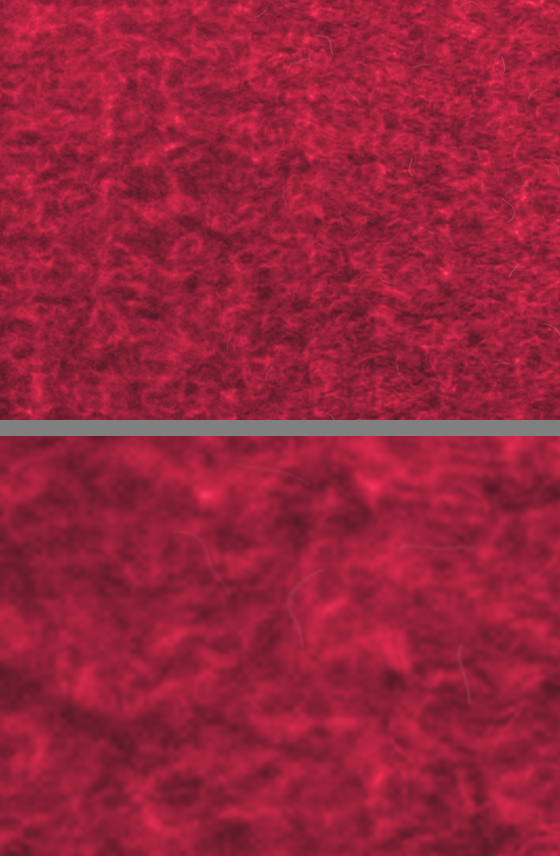
Top: the whole. Bottom: its middle third, enlarged.
This texture is drawn by a Shadertoy shader. Its source:

```glsl
// Crimson fuzzy woven wool, softly focused, with brushed tufts and stray pale fibres.

float hash(vec2 p) {
    return fract(sin(dot(p, vec2(127.1, 311.7))) * 43758.5453);
}

float noise(vec2 p) {
    vec2 i = floor(p), f = fract(p);
    f = f * f * (3.0 - 2.0 * f);
    return mix(mix(hash(i), hash(i + vec2(1, 0)), f.x),
               mix(hash(i + vec2(0, 1)), hash(i + vec2(1, 1)), f.x), f.y);
}

// Scattered curved strands, one per cell; size = half length and radius.
float strands(vec2 p, vec2 cell, vec2 jitter, float angle, float spread, vec2 size, float density) {
    vec2 home = floor(p / cell);
    float height = 0.0;
    for (int y = -1; y <= 1; y++)
    for (int x = -1; x <= 1; x++) {
        vec2 id = home + vec2(x, y);
        float seed = hash(id + 3.7);
        if (hash(id + 51.3) > density) continue;
        vec2 centre = (id + 0.5 + jitter * (vec2(seed, hash(id + 17.1)) - 0.5)) * cell;
        float turn = angle + spread * (hash(id + 29.5) - 0.5);
        vec2 along = vec2(cos(turn), sin(turn));
        vec2 q = p - centre;
        q = vec2(dot(q, along), dot(q, vec2(-along.y, along.x)));
        q.y += (seed - 0.5) * q.x * q.x / size.x;
        q.x = max(abs(q.x) - size.x * (0.5 + 0.5 * seed), 0.0);
        float bump = exp(-dot(q, q) / (size.y * size.y));
        height = max(height, bump * (0.45 + 0.55 * hash(id + 41.9)));
    }
    return height;
}

// Dark plum to bright crimson, paling at the glints.
vec3 woolColour(float red) {
    vec3 colour = vec3(red, 0.11 + 0.13 * (red - 0.47), 0.19 + 0.29 * (red - 0.47));
    return mix(colour, vec3(0.97, 0.42, 0.51), 0.55 * smoothstep(0.86, 1.1, red));
}

void mainImage(out vec4 fragColor, in vec2 fragCoord) {
    vec2 p = fragCoord / iResolution.y;
    float focus = smoothstep(0.5, 1.1, p.x + 0.5 * abs(p.y - 0.5));

    // Handmade wobble of the weave
    vec2 w = p + 0.022 * (vec2(noise(p * 7.0), noise(p * 7.0 + 40.0)) - 0.5);
    w += 0.008 * (vec2(noise(p * 30.0 + 9.0), noise(p * 30.0 + 70.0)) - 0.5);

    // Upright ribs, crossing threads and two sizes of loose tufts
    float soft = mix(1.1, 0.75, focus);
    float ribs = strands(w, vec2(0.165, 0.085), vec2(0.18, 0.8), 1.57, 0.5, vec2(0.042, 0.012 * soft), 0.9);
    float rows = strands(w, vec2(0.075, 0.042), vec2(0.9, 0.6), 0.0, 0.8, vec2(0.026, 0.0075 * soft), 0.9);
    float tufts = strands(w + 5.0, vec2(0.05), vec2(1.0), 1.2, 2.2, vec2(0.02, 0.0065 * soft), 0.9);
    float wisps = strands(w + 8.0, vec2(0.03), vec2(1.0), 0.7, 3.1, vec2(0.013, 0.004 * soft), 0.9);

    // Shadowed gaps and fuzz, crisper where the cloth is in focus
    float gaps = noise(w * vec2(22.0, 32.0)) - 0.5;
    float fuzz = noise(w * vec2(52.0, 66.0) + 11.0) - 0.5;
    float lint = noise(w * vec2(75.0, 140.0) + 23.0) - 0.5;
    float grain = noise(p * 200.0) - 0.5;

    // Light falls from the upper right
    float light = 0.09 * (p.y - 0.5) + 0.04 * (p.x - 0.67);
    light -= 0.04 * exp(-6.0 * dot(p - vec2(0.55, 0.4), p - vec2(0.55, 0.4)));
    light += 0.03 * (noise(p * 4.0 + 2.0) - 0.5);

    float red = 0.57 + light + 0.15 * ribs + 0.15 * rows + 0.13 * tufts + 0.10 * wisps;
    red += 0.17 * gaps + 0.16 * fuzz + mix(0.09, 0.21, focus) * lint + 0.10 * grain;
    vec3 colour = woolColour(clamp(red, 0.36, 1.0));

    // Sparse stray fibres catching the light
    vec2 h = p + 0.03 * vec2(noise(p * 24.0), noise(p * 24.0 + 8.0));
    float hairs = strands(h, vec2(0.09), vec2(1.0), 0.6, 5.0, vec2(0.03, 0.002), 0.35);
    colour = mix(colour, vec3(0.86, 0.40, 0.49), hairs * mix(0.1, 0.45, focus));

    fragColor = vec4(colour, 1.0);
}
```
